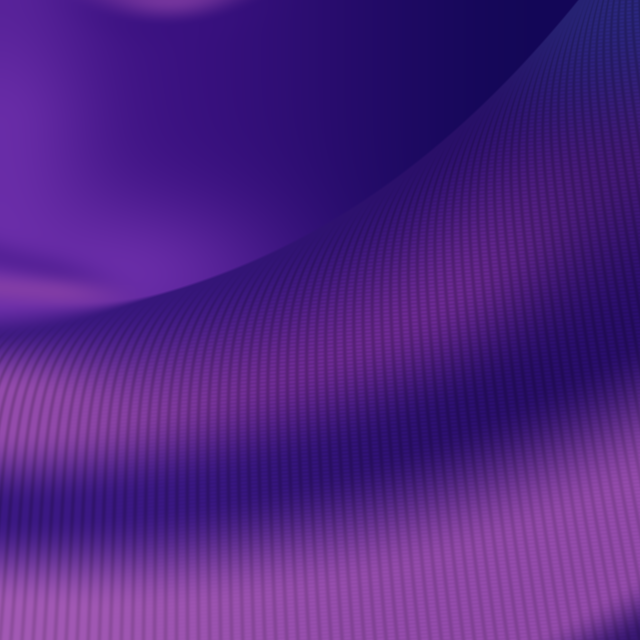
Write a WebGL 2 fragment shader that draws this background.

```glsl
#version 300 es
precision highp float;

uniform vec2 u_resolution;
out vec4 outColor;

// Backdrop colours
const vec3 NAVY = vec3(0.075, 0.025, 0.34);
const vec3 INDIGO = vec3(0.225, 0.065, 0.50);
const vec3 VIOLET = vec3(0.44, 0.19, 0.68);
const vec3 ORCHID = vec3(0.53, 0.25, 0.65);
// Cloth colours
const vec3 SHADE_LEFT = vec3(0.22, 0.09, 0.49);
const vec3 SHADE_RIGHT = vec3(0.15, 0.05, 0.39);
const vec3 LILAC = vec3(0.55, 0.28, 0.64);
const vec3 PLUM = vec3(0.385, 0.15, 0.53);
const vec3 DUSK = vec3(0.24, 0.09, 0.43);
const vec3 PINK = vec3(0.61, 0.335, 0.68);
const vec3 STEEL = vec3(0.15, 0.15, 0.46);
// Weave
const float RIB_COUNT = 58.0;
const float ROW_COUNT = 172.0;
const float RIB_DEPTH = 0.19;
const float ROW_DEPTH = 0.065;
const float BEND = 0.10;
const float BEND_REACH = 0.058;
const float LEAN = 0.28;
const float TAU = 6.2831853;

float bell(float d, float width) {
    return exp(-d * d / (width * width));
}

// Height of the fold's upper silhouette
float ridgeHeight(float x) {
    return 0.497 + x * (0.084 + x * (0.297 + x * 0.25));
}

// Height of the dark valley across the cloth
float valleyHeight(float x) {
    return 0.203 + 0.287 * x * x;
}

// Cosine wave that fades before it gets too fine for the pixel grid
float fineWave(float phase) {
    return cos(TAU * phase) * (1.0 - smoothstep(0.25, 0.55, fwidth(phase)));
}

vec3 backdrop(vec2 p) {
    vec3 col = mix(INDIGO, NAVY, smoothstep(0.22, 0.86, p.x));

    // Light from the left and along the hollow
    float side = 0.85 * bell(p.x, 0.16) * (1.0 - 0.35 * smoothstep(0.8, 1.0, p.y));
    float hollow = 0.85 * bell(length((p - vec2(0.19, 0.57)) / vec2(0.23, 0.12)), 1.0);
    col = mix(col, VIOLET, 1.0 - (1.0 - side) * (1.0 - hollow));

    // Crease and bright lip where the hollow meets the cloth
    float reach = 1.0 - smoothstep(0.08, 0.25, p.x);
    col = mix(col, INDIGO, 0.42 * reach * bell(p.y - 0.597 + 0.25 * p.x, 0.028));
    col = mix(col, ORCHID, 0.8 * reach * bell(p.y - 0.550 + 0.075 * p.x, 0.022));

    // Small fold at the top
    float rise = p.y - 0.964 - 1.6 * (p.x - 0.26) * (p.x - 0.26);
    float span = bell(p.x - 0.27, 0.13);
    col = mix(col, INDIGO, 0.4 * span * bell(rise + 0.012, 0.025));
    return mix(col, ORCHID, 0.75 * span * smoothstep(-0.006, 0.036, rise));
}

vec3 cloth(vec2 p, float ridge) {
    float valley = valleyHeight(p.x);
    float depth = max(ridge - p.y, 0.0);
    float t = depth / (ridge - valley);
    vec3 col = mix(SHADE_LEFT, SHADE_RIGHT, smoothstep(0.1, 0.9, p.x));

    // Lit slope between ridge and valley
    vec3 slope = mix(LILAC, PLUM, smoothstep(0.0, 0.5, p.x));
    slope = mix(slope, DUSK, smoothstep(0.68, 0.98, p.x));
    float fadeIn = mix(0.38, 0.58, smoothstep(0.0, 0.25, p.x));
    float lit = smoothstep(0.02, fadeIn, t) * (1.0 - smoothstep(0.57, 0.98, t));
    col = mix(col, slope, lit);

    // Broad bright slope below the valley
    vec3 lower = mix(PINK, LILAC, smoothstep(0.0, 0.7, p.x));
    float below = valley - p.y;
    col = mix(col, lower, smoothstep(0.012, mix(0.15, 0.25, p.x), below));

    // Cool sheen at the upper right, shadow in the lower corner
    float sheen = smoothstep(0.72, 1.0, p.y) * smoothstep(0.6, 0.92, p.x);
    col = mix(col, STEEL, 0.85 * sheen);
    float corner = smoothstep(-0.05, 0.05, 0.6 * (p.x - 0.91) - p.y);
    col = mix(col, SHADE_RIGHT, 0.85 * corner);

    // Ribs bend along the ridge and lean at the right; fine rows cross them
    float u = p.x - BEND * exp(-depth / BEND_REACH) + LEAN * (p.x - 0.28) * p.y;
    float rib = 0.5 + 0.5 * fineWave(u * RIB_COUNT);
    float row = fineWave((p.y - 0.08 * p.x) * ROW_COUNT);
    float groove = rib * rib;
    float rowFade = smoothstep(0.1, 0.7, p.x + 0.3 * p.y) * smoothstep(0.02, 0.12, depth);
    rowFade *= 1.0 - 0.6 * smoothstep(0.0, 0.2, below);
    float ribFade = smoothstep(0.0, 0.06, depth) * (1.0 - 0.3 * smoothstep(0.0, 0.2, below));
    col *= 1.0 + RIB_DEPTH * (0.3 - groove) * ribFade;
    return col * (1.0 + ROW_DEPTH * row * (1.0 - groove) * rowFade);
}

void main() {
    vec2 p = gl_FragCoord.xy / u_resolution;
    float ridge = ridgeHeight(p.x);

    // The silhouette is soft at the left and crisp further along
    float blur = mix(0.03, 0.003, smoothstep(0.0, 0.26, p.x));
    float cover = smoothstep(-blur, blur, ridge - p.y);
    vec3 col = mix(backdrop(p), cloth(p, ridge), cover);
    outColor = vec4(col, 1.0);
}
```
